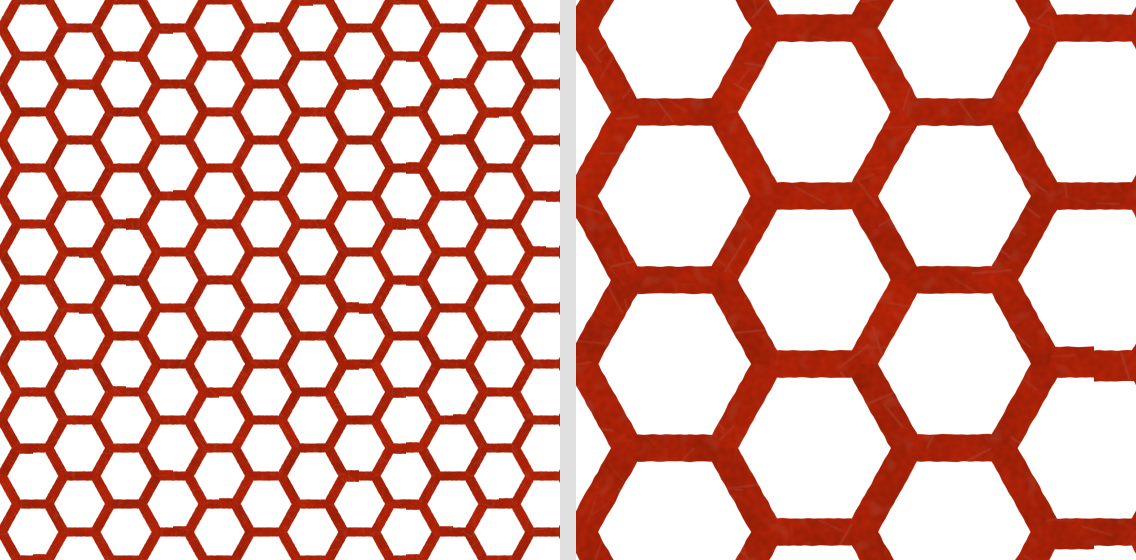
Left: the whole. Right: its middle third, enlarged.
Write a Shadertoy shader that draws this pattern.

```glsl
// Worn red honeycomb lattice on white: flat-topped hexagons in staggered columns.
// Two offset rectangular lattices give the cells; signed distances give the bars,
// and hashes and gradient noise add tone shifts, grain, scratches and stepped edges.

#define COLUMNS 12.0          // hexagon columns across
#define ROWS 10.0             // hexagons down each column
#define FIRST_COLUMN 0.0586   // x of the first column centre
#define FLAT_HALF 0.0081      // half width of horizontal bars
#define SLANT_HALF 0.0088     // half width of slanted bars
#define STEP_CHANCE 0.13      // share of cell sides with a stepped edge
#define STEP_SIZE 0.0022
#define ROUGHNESS 0.0006
#define SCRATCH_CELLS 34.0
#define RED vec3(0.65, 0.13, 0.03)
#define SCUFF vec3(0.66, 0.27, 0.20)
#define GROUND vec3(1.0)

const vec2 PITCH = vec2(1.0 / COLUMNS, 1.0 / ROWS);

float hash(vec2 p) {
    vec3 q = fract(vec3(p.xyx) * 0.1031);
    q += dot(q, q.yzx + 33.33);
    return fract((q.x + q.y) * q.z);
}

vec2 gradient(vec2 cell) {
    float a = 6.2832 * hash(cell);
    return vec2(cos(a), sin(a));
}

float gradientNoise(vec2 p) {
    vec2 i = floor(p), f = fract(p);
    vec2 u = f * f * f * (f * (f * 6.0 - 15.0) + 10.0);
    vec2 e = vec2(1.0, 0.0);
    float low = mix(dot(gradient(i), f), dot(gradient(i + e), f - e), u.x);
    float high = mix(dot(gradient(i + e.yx), f - e.yx),
                     dot(gradient(i + 1.0), f - 1.0), u.x);
    return mix(low, high, u.y);
}

// Distance into the opening of the nearest cell of one lattice; also finds its bar.
float openingDistance(vec2 p, vec2 offset, out vec2 barId) {
    vec2 period = vec2(2.0, 1.0) * PITCH;
    vec2 cell = floor((p - offset) / period + 0.5);
    vec2 q = p - offset - cell * period;
    vec2 side = vec2(q.x < 0.0 ? -1.0 : 1.0, q.y < 0.0 ? -1.0 : 1.0);

    // Shared edges: one horizontal, one slanted, in the folded quadrant.
    vec2 slant = normalize(vec2(0.5 * PITCH.y, PITCH.x / 3.0));
    float flatEdge = 0.5 * PITCH.y - abs(q.y);
    float slantEdge = slant.x * PITCH.x * 2.0 / 3.0 - dot(slant, abs(q));

    // Edge midpoints fall on a fine integer grid shared by neighbouring cells.
    vec2 reach = flatEdge < slantEdge ? vec2(0.0, 2.0 * side.y) : side;
    vec2 middle = (offset - vec2(FIRST_COLUMN, 0.0)) / PITCH + cell * vec2(2.0, 1.0);
    barId = floor(middle * vec2(2.0, 4.0) + reach + 0.5);

    // Some horizontal bars are thicker over half their length.
    vec2 sideId = floor(middle * vec2(2.0, 4.0) + 0.5) + 80.0 + 7.0 * side.y;
    float half1 = hash(sideId + 19.0) < 0.5 ? -1.0 : 1.0;
    float stepped = step(hash(sideId), STEP_CHANCE) * step(0.0, q.x * half1);
    return min(flatEdge - FLAT_HALF - STEP_SIZE * stepped, slantEdge - SLANT_HALF);
}

// Short hairline marks, one candidate per rotated grid cell.
float scratches(vec2 p, float pixel) {
    float marks = 0.0;
    for (int layer = 0; layer < 4; layer++) {
        float k = float(layer);
        float turn = 0.4 + 1.1 * k;
        vec2 g = mat2(cos(turn), sin(turn), -sin(turn), cos(turn)) * p * SCRATCH_CELLS;
        vec2 id = floor(g) + 71.0 * k + 200.0;
        vec2 q = fract(g) - 0.5;
        float tilt = 1.2 * (hash(id) - 0.5);
        float span = 0.15 + 0.25 * hash(id + 5.0);
        vec2 along = vec2(cos(tilt), sin(tilt));
        float d = length(q - along * clamp(dot(q, along), -span, span)) / SCRATCH_CELLS;
        float line = 1.0 - smoothstep(0.0, max(0.0014, pixel), d);
        marks = max(marks, line * step(0.4, hash(id + 11.0)) * hash(id + 23.0));
    }
    return marks;
}

void mainImage(out vec4 fragColor, in vec2 fragCoord) {
    vec2 uv = fragCoord / iResolution.y;
    float pixel = 1.0 / iResolution.y;

    // Lattice: the larger opening distance belongs to the cell holding this point.
    vec2 barA, barB;
    float a = openingDistance(uv, vec2(FIRST_COLUMN, 0.5 * PITCH.y), barA);
    float b = openingDistance(uv, vec2(FIRST_COLUMN + PITCH.x, 0.0), barB);
    vec2 bar = a > b ? barA : barB;
    float opening = max(a, b) + ROUGHNESS * gradientNoise(uv * 170.0);

    // Paint: tone per bar, soft blotches and fine grain.
    float tone = 1.0 + 0.08 * (hash(bar + 50.0) - 0.5);
    tone += 0.10 * gradientNoise(uv * 45.0) + 0.10 * gradientNoise(uv * 230.0);
    vec3 paint = RED * tone;

    // Wear: greyish scuffs and scratches.
    float scuff = 0.35 * smoothstep(0.15, 0.55, gradientNoise(uv * 95.0 + 31.0));
    paint = mix(paint, SCUFF, max(scuff, 0.55 * scratches(uv, pixel)));

    float cover = 1.0 - smoothstep(-0.75 * pixel, 0.75 * pixel, opening);
    fragColor = vec4(mix(GROUND, paint, cover), 1.0);
}
```
